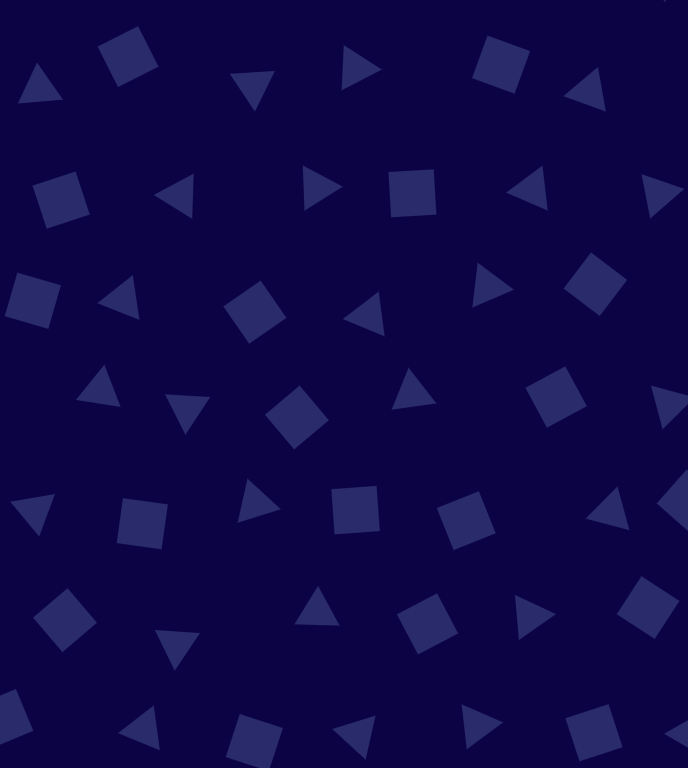
Write a WebGL 2 fragment shader that draws this pattern.

```glsl
#version 300 es
precision highp float;
// Scattered flat squares and triangles, each turned at random, on deep indigo.
// A staggered cellular grid holds one jittered polygon per cell; the nearest
// polygon edge is found over the neighbouring cells and filled smoothly.

uniform vec2 u_resolution;
out vec4 outColor;

const float TAU = 6.2831853;
const vec3 INDIGO = vec3(0.048, 0.012, 0.268);
const vec3 SLATE = vec3(0.163, 0.169, 0.418);

// Lengths are fractions of the canvas height.
const vec2 CELL_SIZE = vec2(0.149, 0.143);
const vec2 GRID_SHIFT = vec2(0.045, 0.03);
const float JITTER = 0.027;
const float SQUARE_INRADIUS = 0.0295;
const float TRIANGLE_INRADIUS = 0.0170;
const float SQUARE_SHARE = 0.42;

vec3 hash3(vec2 cell) {
    vec3 q = fract(cell.xyx * vec3(0.1031, 0.1030, 0.0973) + 0.37);
    q += dot(q, q.yxz + 33.33);
    return fract((q.xxy + q.yzz) * q.zyx);
}

vec2 rotate(vec2 p, float angle) {
    float c = cos(angle), s = sin(angle);
    return vec2(c * p.x - s * p.y, s * p.x + c * p.y);
}

// Distance to the side lines of a regular polygon, negative inside.
float polygonDistance(vec2 p, float sides, float inradius) {
    float sector = TAU / sides;
    float angle = atan(p.y, p.x);
    float fromNormal = angle - sector * floor(angle / sector + 0.5);
    return length(p) * cos(fromNormal) - inradius;
}

// One square or triangle; the golden-ratio sequence mixes the kinds evenly.
float cellShape(vec2 p, vec2 cell, vec2 center) {
    vec3 rnd = hash3(cell + 17.0);
    vec2 local = rotate(p - center - (rnd.xy * 2.0 - 1.0) * JITTER, rnd.z * TAU);
    bool isSquare = fract(cell.x * 0.618 + cell.y * 0.271) < SQUARE_SHARE;
    return isSquare ? polygonDistance(local, 4.0, SQUARE_INRADIUS)
                    : polygonDistance(local, 3.0, TRIANGLE_INRADIUS);
}

// Nearest shape among the 3 by 3 cells around p; odd rows shift half a cell.
float scatterDistance(vec2 p) {
    float nearest = 1.0;
    float baseRow = floor(p.y / CELL_SIZE.y);
    for (int j = -1; j <= 1; j++) {
        float row = baseRow + float(j);
        float stagger = 0.5 * mod(row, 2.0);
        float baseColumn = floor(p.x / CELL_SIZE.x - stagger);
        for (int i = -1; i <= 1; i++) {
            vec2 cell = vec2(baseColumn + float(i), row);
            vec2 center = (cell + vec2(stagger, 0.0) + 0.5) * CELL_SIZE;
            nearest = min(nearest, cellShape(p, cell, center));
        }
    }
    return nearest;
}

void main() {
    float pixel = 1.0 / u_resolution.y;
    vec2 p = gl_FragCoord.xy * pixel;
    float d = scatterDistance(p + GRID_SHIFT);
    float coverage = 1.0 - smoothstep(-0.7 * pixel, 0.7 * pixel, d);
    outColor = vec4(mix(INDIGO, SLATE, coverage), 1.0);
}
```
